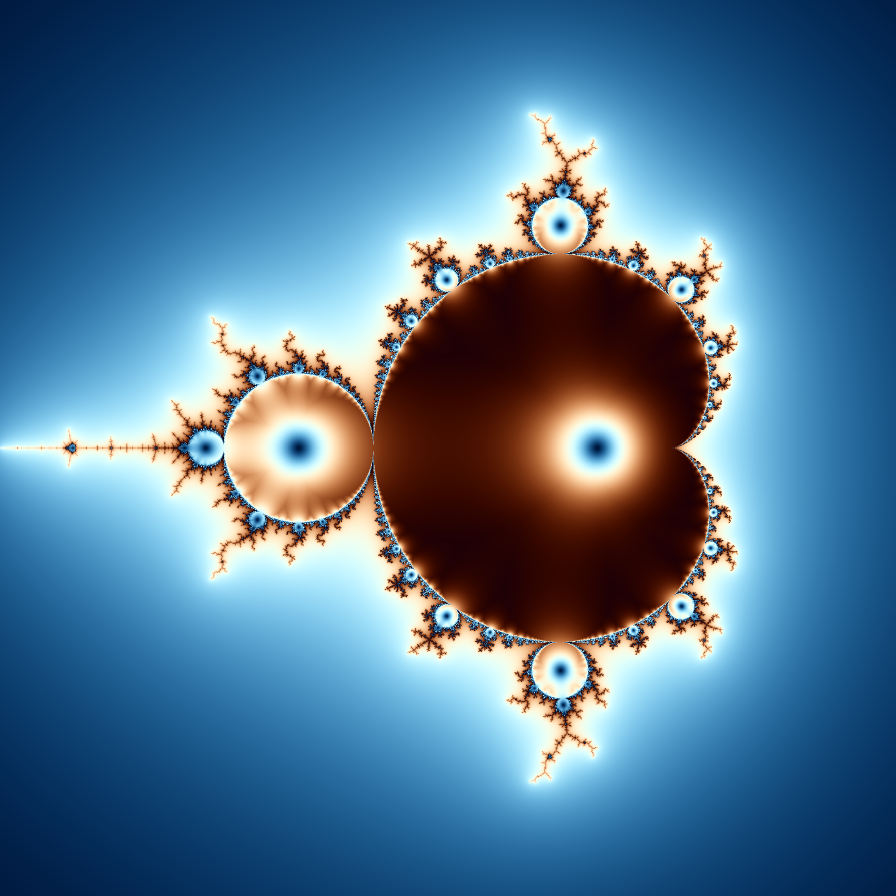
Reproduce this background procedurally as a Shadertoy shader.

```glsl
const int MAX_STEPS = 320;
const float ESCAPE_RADIUS = 256.0;
const int SAMPLES = 2;

// Cosine ramp: navy, sky blue, cream, copper, dark brown
vec3 ramp(float phase) {
    return 0.5 + 0.5 * cos(phase + vec3(0.0, 0.6, 1.0));
}

vec2 complexSquare(vec2 z) {
    return vec2(z.x * z.x - z.y * z.y, 2.0 * z.x * z.y);
}

// Outside the set: slow logarithmic growth of the smooth escape count
float exteriorPhase(float steps, float norm2) {
    float smoothSteps = steps - log2(log2(norm2));
    return 1.1 + 2.0 * log(max(smoothSteps + 4.0, 0.1));
}

// Inside the set: closest approach of the orbit to the origin
float interiorPhase(float closest) {
    return 3.0 + 5.9 * tanh(6.0 * closest);
}

vec3 fractalColor(vec2 c) {
    vec2 z = vec2(0.0);
    float closest2 = 1e6;
    for (int i = 0; i < MAX_STEPS; i++) {
        z = complexSquare(z) + c;
        float norm2 = dot(z, z);
        if (norm2 > ESCAPE_RADIUS * ESCAPE_RADIUS) {
            return ramp(exteriorPhase(float(i), norm2));
        }
        closest2 = min(closest2, norm2);
    }
    return ramp(interiorPhase(sqrt(closest2)));
}

// Canvas to complex plane, three units across
vec2 toPlane(vec2 pixel, vec2 resolution) {
    vec2 centered = (pixel - 0.5 * resolution) / min(resolution.x, resolution.y);
    return 3.0 * centered + vec2(-0.5, 0.0);
}

void mainImage(out vec4 fragColor, in vec2 fragCoord) {
    // Average a small grid of samples to smooth the filaments
    vec3 color = vec3(0.0);
    for (int y = 0; y < SAMPLES; y++) {
        for (int x = 0; x < SAMPLES; x++) {
            vec2 offset = (vec2(x, y) + 0.5) / float(SAMPLES) - 0.5;
            color += fractalColor(toPlane(fragCoord + offset, iResolution.xy));
        }
    }
    fragColor = vec4(color / float(SAMPLES * SAMPLES), 1.0);
}
```
